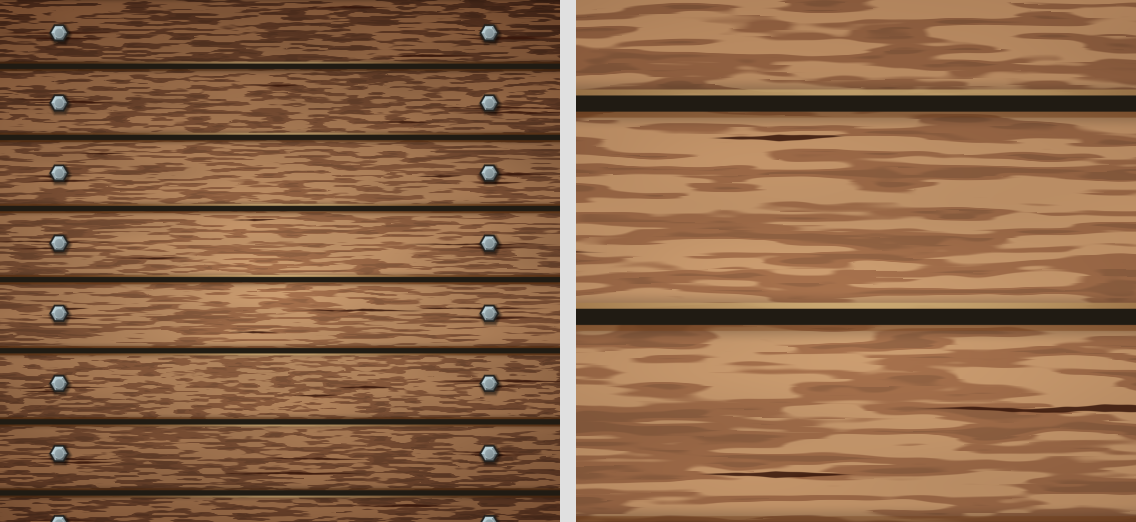
Left, the full canvas; right, a detail of the centre.
Give the GLSL for this texture, as a Shadertoy shader.

```glsl
// Horizontal wooden planks with dark gaps, fixed by two columns of hex bolts.
// Stretched value noise is cut into flat tones for the grain; tapered cracks
// and a soft central light vary the boards. One unit is one plank pitch.

const float PITCH = 0.1362;        // plank spacing as a share of canvas height
const float FIRST_ROW = 0.067;     // part of the top plank that is cut off
const float GAP_HALF = 0.038;
const vec2 BOLT_COLUMNS = vec2(0.831, 6.882);
const float BOLT_RADIUS = 0.108;
const vec3 GAP_COLOR = vec3(0.125, 0.105, 0.075);
const vec3 EDGE_COLOR = vec3(0.30, 0.16, 0.06);
const vec3 SHINE_COLOR = vec3(0.80, 0.67, 0.45);
const vec3 CRACK_COLOR = vec3(0.21, 0.08, 0.035);
const vec3 STEEL = vec3(0.52, 0.58, 0.60);

float hash(vec2 p) {
    vec3 h = fract(p.xyx * 0.1031);
    h += dot(h, h.yzx + 33.33);
    return fract((h.x + h.y) * h.z);
}

float noise(vec2 p) {
    vec2 i = floor(p), f = fract(p);
    f = f * f * (3.0 - 2.0 * f);
    return mix(mix(hash(i), hash(i + vec2(1, 0)), f.x),
               mix(hash(i + vec2(0, 1)), hash(i + vec2(1, 1)), f.x), f.y);
}

float fill(float dist, float aa) {
    return 1.0 - smoothstep(-aa, aa, dist);
}

// Dense flat-toned streaks; each row gets its own seed and stretch
vec3 woodGrain(vec2 p, float row, float light) {
    vec3 dark = mix(vec3(0.21, 0.105, 0.06), vec3(0.66, 0.45, 0.305), light);
    vec3 pale = mix(vec3(0.41, 0.25, 0.15), vec3(0.80, 0.62, 0.445), light);
    float stretch = mix(2.6, 4.6, hash(vec2(row, 5.0)));
    vec2 g = vec2(p.x * stretch, p.y * 31.0) + row * vec2(17.0, 41.0);
    g.y += 1.2 * noise(vec2(p.x * 1.6, p.y * 4.0 + row * 9.0));
    g.x += 1.5 * hash(vec2(floor(g.y), row));
    float streak = noise(vec2(p.x * stretch, g.y) + vec2(row * 17.0, 0.0));
    float fine = 0.6 * streak + 0.4 * noise(g.xy * vec2(2.4, 0.0) + vec2(31.0, g.y * 1.3));
    fine = mix(fine, streak, 0.35);
    float broad = noise(p * vec2(0.9, 4.0) + row * 13.0 + 70.0) - 0.5;
    float tone = fine + 0.08 * broad;
    vec3 col = mix(dark, pale, smoothstep(0.43, 0.55, tone));
    col = mix(col, dark * 0.82, 0.6 * (1.0 - smoothstep(0.22, 0.32, tone)));
    return col * (1.0 + 0.08 * broad);
}

// Thin split that tapers to both ends and wanders a little
float crack(vec2 d, float halfLength, float thickness, float aa) {
    float taper = max(1.0 - abs(d.x) / halfLength, 0.0);
    d.y += 0.02 * (noise(vec2(d.x * 3.0, halfLength * 40.0)) - 0.5);
    float width = thickness * taper * (0.6 + 0.8 * noise(d.xx * 8.0 + 50.0));
    return fill(abs(d.y) - width, aa) * smoothstep(0.0, 0.3, taper);
}

// Four splits start around the bolts, the others lie anywhere on the plank
float plankCracks(vec2 p, float row, float boltY, float aa) {
    float mask = 0.0;
    for (int k = 0; k < 6; k++) {
        vec2 seed = vec2(row * 7.0 + 3.0, float(k) * 3.0);
        float a = hash(seed), b = hash(seed + 11.0), c = hash(seed + 23.0);
        float column = k < 2 ? BOLT_COLUMNS.x : BOLT_COLUMNS.y;
        vec2 center = k < 4 ? vec2(column + (a - 0.4) * 0.6, boltY + (b - 0.3) * 0.22)
                            : vec2(1.2 + a * 5.4, 0.15 + b * 0.72);
        float size = mix(0.35, 1.2, c * c);
        mask = max(mask, crack(p - center, size, 0.011 + 0.008 * a, aa));
    }
    return mask;
}

float hexagon(vec2 p, float radius) {
    p = abs(p);
    return max(p.y, dot(p, vec2(0.866, 0.5))) - radius;
}

// Steel head: dark outline, bevel facets lit from the upper left, flat face
vec3 drawBolt(vec3 col, vec2 p, float aa) {
    col *= 1.0 - 0.5 * (1.0 - smoothstep(0.0, 0.06, hexagon(p - vec2(0.015, 0.025), BOLT_RADIUS)));
    col = mix(col, vec3(0.13, 0.13, 0.12), fill(hexagon(p, BOLT_RADIUS + 0.012), aa));
    float facet = (floor(atan(p.y, p.x) / 1.0472) + 0.5) * 1.0472;
    float lit = dot(vec2(cos(facet), sin(facet)), vec2(-0.6, -0.8));
    col = mix(col, STEEL * (1.05 + 0.4 * lit), fill(hexagon(p, BOLT_RADIUS - 0.012), aa));
    float face = length(p) - 0.074;
    col = mix(col, vec3(0.72, 0.78, 0.79), 0.7 * fill(face, aa));
    return mix(col, STEEL * (1.06 - 0.9 * (p.x + p.y)), fill(face + 0.014, aa));
}

void mainImage(out vec4 fragColor, in vec2 fragCoord) {
    vec2 uv = fragCoord / iResolution.xy;
    float aa = 0.8 / (iResolution.y * PITCH);
    vec2 p = vec2(fragCoord.x, iResolution.y - fragCoord.y) / (iResolution.y * PITCH);
    p.y += FIRST_ROW;
    float row = floor(p.y);
    vec2 local = vec2(p.x, p.y - row);
    float boltY = 0.53 - 0.014 * row;

    // Light and wood
    float light = clamp(1.0 - length((uv - vec2(0.5, 0.46)) * vec2(1.0, 1.45)), 0.0, 1.0);
    vec3 col = woodGrain(local, row, light);
    col = mix(col, CRACK_COLOR, 0.85 * plankCracks(local, row, boltY, aa));

    // Plank edges: brown at the sides, shining on the edge facing the centre
    float nearest = floor(p.y + 0.5);
    float offset = p.y - nearest;
    float gap = abs(offset) - GAP_HALF;
    float shineSide = nearest < 4.5 ? -1.0 : 1.0;
    float facing = step(0.0, offset * shineSide);
    float middle = exp(-pow((uv.x - 0.5) / 0.24, 2.0));
    col *= 1.0 - 0.2 * (1.0 - smoothstep(0.0, 0.09, gap));
    vec3 edge = mix(EDGE_COLOR * (0.65 + light), SHINE_COLOR * (0.72 + 0.3 * light), facing * middle);
    float strength = 0.85 - 0.5 * middle * (1.0 - facing);
    col = mix(col, edge, strength * fill(gap - 0.028, aa));
    col = mix(col, GAP_COLOR, fill(gap, aa));

    // Bolts
    for (int i = 0; i < 2; i++)
        col = drawBolt(col, local - vec2(BOLT_COLUMNS[i], boltY), aa);
    fragColor = vec4(col, 1.0);
}
```
